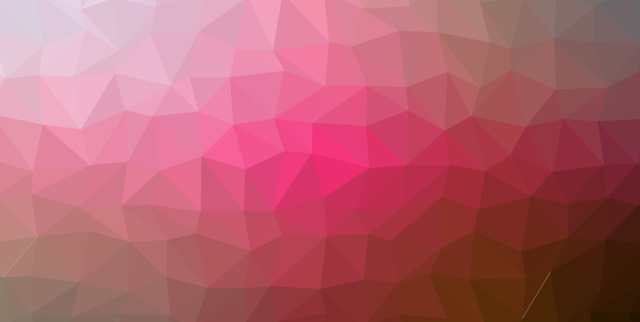
A WebGL 1 fragment shader for this background:

```glsl
precision highp float;
// Low-poly mosaic of triangles: pale lilac and grey above, hot pink centre, dark brown below.

uniform vec2 u_resolution;

#define GRID vec2(16.0, 8.0)   // cells across and up the canvas
#define JITTER 0.27            // vertex displacement, in cells
#define SHADE 0.07             // brightness spread between facets
#define SEAM_SHARE 0.04        // share of cells with a pale seam
#define SEAM_ALPHA 0.35
#define SEAM_COLOR vec3(0.85, 0.68, 0.62)

vec2 hash2(vec2 p) {
  vec3 q = fract(p.xyx * vec3(0.1031, 0.1030, 0.0973));
  q += dot(q, q.yzx + 33.33);
  return fract((q.xx + q.yz) * q.zy);
}

// Five evenly spaced stops, blended linearly over t in 0..1.
vec3 ramp(float t, vec3 a, vec3 b, vec3 c, vec3 d, vec3 e) {
  vec4 k = clamp(t * 4.0 - vec4(0.0, 1.0, 2.0, 3.0), 0.0, 1.0);
  return mix(mix(mix(mix(a, b, k.x), c, k.y), d, k.z), e, k.w);
}

// Colour field: horizontal ramps blended from the bottom to the top.
vec3 colorField(vec2 uv) {
  vec3 earth = ramp(uv.x, vec3(0.50, 0.46, 0.40), vec3(0.54, 0.39, 0.36),
    vec3(0.52, 0.17, 0.18), vec3(0.36, 0.19, 0.03), vec3(0.15, 0.08, 0.00));
  vec3 rust = ramp(uv.x, vec3(0.72, 0.52, 0.47), vec3(0.72, 0.42, 0.42),
    vec3(0.74, 0.23, 0.31), vec3(0.46, 0.18, 0.10), vec3(0.23, 0.10, 0.03));
  vec3 hot = ramp(uv.x, vec3(0.91, 0.53, 0.62), vec3(0.93, 0.47, 0.62),
    vec3(0.95, 0.16, 0.47), vec3(0.69, 0.18, 0.25), vec3(0.48, 0.13, 0.22));
  vec3 blush = ramp(uv.x, vec3(0.91, 0.76, 0.82), vec3(0.91, 0.68, 0.78),
    vec3(0.95, 0.43, 0.60), vec3(0.67, 0.40, 0.37), vec3(0.47, 0.32, 0.33));
  vec3 mist = ramp(uv.x, vec3(0.88, 0.87, 0.92), vec3(0.88, 0.76, 0.84),
    vec3(0.93, 0.56, 0.66), vec3(0.64, 0.50, 0.45), vec3(0.41, 0.41, 0.43));
  return ramp(uv.y, earth, rust, hot, blush, mist);
}

vec2 vertex(vec2 id) {
  return id + JITTER * (2.0 * hash2(id + 40.0) - 1.0);
}

// Signed distance to the line a-b, positive on its left.
float edgeDistance(vec2 p, vec2 a, vec2 b) {
  vec2 e = normalize(b - a);
  vec2 r = p - a;
  return e.x * r.y - e.y * r.x;
}

float segmentDistance(vec2 p, vec2 a, vec2 b) {
  vec2 e = b - a;
  return length(p - a - e * clamp(dot(p - a, e) / dot(e, e), 0.0, 1.0));
}

// Flat triangle: colour weighted by coverage, with coverage in alpha.
vec4 facet(vec2 p, vec2 a, vec2 b, vec2 c, float pixel) {
  float inside = min(edgeDistance(p, a, b),
                 min(edgeDistance(p, b, c), edgeDistance(p, c, a)));
  float coverage = clamp(0.5 + inside / pixel, 0.0, 1.0);
  vec2 center = (a + b + c) / 3.0;
  float shade = 1.0 + SHADE * (hash2(floor(center * 64.0)).x - 0.5);
  return vec4(colorField(center / GRID) * shade, 1.0) * coverage;
}

void main() {
  vec2 p = gl_FragCoord.xy / u_resolution * GRID;
  float pixel = GRID.y / u_resolution.y;
  vec2 home = floor(p);
  vec4 mosaic = vec4(0.0);
  float seam = 0.0;

  // Split every nearby cell along a randomly chosen diagonal.
  for (int j = -1; j <= 1; j++) {
    for (int i = -1; i <= 1; i++) {
      vec2 id = home + vec2(float(i), float(j));
      vec2 a = vertex(id);
      vec2 b = vertex(id + vec2(1.0, 0.0));
      vec2 c = vertex(id + vec2(1.0, 1.0));
      vec2 d = vertex(id + vec2(0.0, 1.0));
      vec2 pick = hash2(id + 91.0);
      if (pick.x > 0.5) {
        vec2 first = a;
        a = b; b = c; c = d; d = first;
      }
      mosaic += facet(p, a, b, c, pixel) + facet(p, a, c, d, pixel);
      float line = 1.0 - smoothstep(0.0, 0.025, segmentDistance(p, a, c));
      seam = max(seam, line * step(pick.y, SEAM_SHARE));
    }
  }

  vec3 color = mosaic.rgb / max(mosaic.a, 0.001);
  gl_FragColor = vec4(mix(color, SEAM_COLOR, seam * SEAM_ALPHA), 1.0);
}
```
